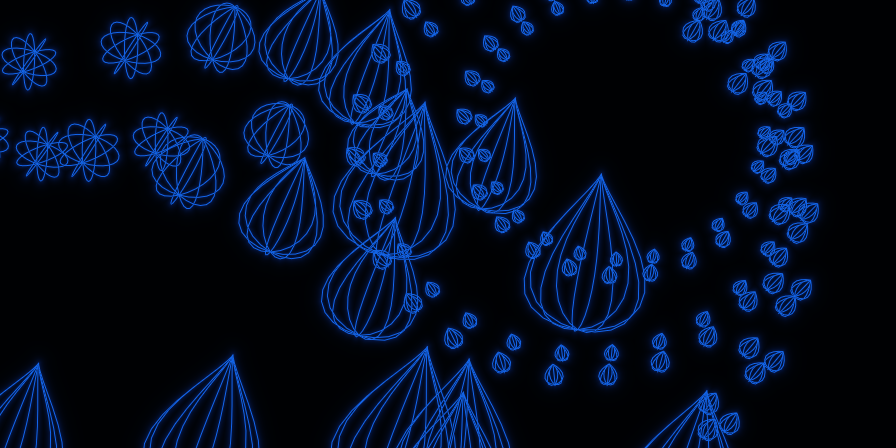
Write a Shadertoy shader that draws this background.

```glsl
// Glowing blue wireframe drops: chains that grow from spheres, and rings of tiny drops on black.

const float TAU = 6.2831853;

float segmentDistance(vec2 p, vec2 a, vec2 b) {
    vec2 ab = b - a;
    return length(p - a - ab * clamp(dot(p - a, ab) / max(dot(ab, ab), 1e-7), 0.0, 1.0));
}

// Radius and height of the drop along its axis; taper 0 is a sphere
vec2 profile(float t, float taper) {
    float radius = sin(t) * pow(max(sin(t * 0.5), 1e-4), taper);
    return vec2(radius * (1.0 + 0.3 * taper), cos(t) * (1.0 + 0.22 * taper));
}

// Nearest meridian of a drop, tilted towards the viewer and leaning right
float drop(vec2 p, vec2 center, float size, float taper, float tilt, float lean) {
    p -= center;
    if (length(p) > 1.5 * size + 0.08) return 1.0;
    p = mat2(cos(lean), sin(lean), -sin(lean), cos(lean)) * p / size;

    bool tiny = size < 0.04;
    int steps = tiny ? 8 : 14;
    int meridians = tiny ? 7 : 10;
    float d = 100.0;
    vec2 previous = profile(0.0, taper);
    for (int j = 1; j <= steps; j++) {
        vec2 current = profile(0.5 * TAU * float(j) / float(steps), taper);
        for (int k = 0; k < meridians; k++) {
            float turn = TAU * (float(k) + 0.28) / float(meridians);
            vec2 across = vec2(cos(turn), sin(turn) * sin(tilt));
            vec2 along = vec2(0.0, cos(tilt));
            d = min(d, segmentDistance(p, previous.x * across + previous.y * along,
                                          current.x * across + current.y * along));
        }
        previous = current;
    }
    return d * size;
}

// Five shapes on a cubic path, turning from spheres into drops
float chain(vec2 p, vec2 start, vec2 slope, vec2 bend, float twist, vec3 growth) {
    float d = 1.0;
    for (int k = 0; k < 5; k++) {
        float i = float(k);
        float morph = smoothstep(0.5, 3.8, i);
        vec2 center = start + i * (slope + i * (bend + i * vec2(0.0, twist)));
        center += vec2(0.014, 0.008) * morph;
        float size = growth.x + i * (growth.y + i * growth.z);
        d = min(d, drop(p, center, size, 1.5 * morph, mix(1.15, 0.25, morph), 0.5 - 0.05 * i));
    }
    return d;
}

// Tiny drops along an ellipse, counted from its lowest point
float ring(vec2 p, vec2 center, vec2 radii, float first, float stride, int count, float size) {
    float d = 1.0;
    for (int k = 0; k < count; k++) {
        float a = first + stride * float(k);
        vec2 place = center + radii * vec2(sin(a), -cos(a));
        d = min(d, drop(p, place, size, 0.9, 0.45, 0.8 * sin(a)));
    }
    return d;
}

void mainImage(out vec4 fragColor, in vec2 fragCoord) {
    vec2 p = fragCoord / iResolution.y;
    p.x *= 2.0 * iResolution.y / iResolution.x;
    float pixel = 1.0 / iResolution.y;

    // Chains from the left edge
    float d = chain(p, vec2(0.065, 0.862), vec2(0.24, 0.022), vec2(-0.013, 0.0146), -0.0053, vec3(0.063, 0.004, 0.0015));
    d = min(d, chain(p, vec2(0.094, 0.656), vec2(0.271, 0.026), vec2(-0.005, 0.0055), -0.0031, vec3(0.06, 0.003, 0.0018)));
    d = min(d, chain(p, vec2(-0.036, 0.688), vec2(0.24, -0.023), vec2(-0.006, 0.0046), -0.0046, vec3(0.057, 0.0125, 0.0)));

    // Large drops in the middle and along the lower edge
    d = min(d, drop(p, vec2(0.9, 0.602), 0.136, 1.5, 0.2, 0.28));
    d = min(d, drop(p, vec2(1.316, 0.438), 0.135, 1.5, 0.2, 0.15));
    for (int k = 0; k < 3; k++) {
        float i = float(k);
        d = min(d, drop(p, vec2(0.04 + 0.43 * i, 0.04 + 0.006 * i), 0.12 + 0.01 * i, 1.5, 0.2, 0.3));
    }
    d = min(d, drop(p, vec2(1.021, 0.025), 0.135, 1.5, 0.2, 0.15));
    d = min(d, drop(p, vec2(1.01, -0.036), 0.125, 1.5, 0.2, 0.15));
    d = min(d, drop(p, vec2(1.536, -0.036), 0.13, 1.5, 0.2, 0.25));

    // Two paired rings of tiny drops
    float wide = TAU / 26.0;
    float narrow = TAU / 24.0;
    d = min(d, ring(p, vec2(1.294, 0.656), vec2(0.503, 0.495), -0.115, wide, 26, 0.021));
    d = min(d, ring(p, vec2(1.307, 0.648), vec2(0.461, 0.438), -0.115, wide, 26, 0.016));
    d = min(d, ring(p, vec2(1.385, 0.719), vec2(0.352, 0.333), -0.07, narrow, 24, 0.017));
    d = min(d, ring(p, vec2(1.39, 0.719), vec2(0.318, 0.297), -0.045, narrow, 24, 0.014));

    // Triple arc on the right
    for (int k = 0; k < 3; k++) {
        float radius = k == 0 ? 0.578 : (k == 1 ? 0.642 : 0.618);
        float shift = k == 2 ? -0.07 : 0.0;
        d = min(d, ring(p, vec2(1.166, 0.5), vec2(radius), 0.81 + shift, 0.268, 7, 0.023));
    }

    // Crisp wire over a tight halo and a faint haze
    float wire = clamp((0.001 - d) / pixel + 0.5, 0.0, 1.0);
    float glow = 0.3 * exp(-150.0 * d) + 0.03 * exp(-40.0 * d);
    vec3 color = vec3(0.0, 0.004, 0.01) + vec3(0.06, 0.28, 0.9) * glow;
    color = mix(color, vec3(0.08, 0.42, 0.96), wire);
    fragColor = vec4(color, 1.0);
}
```
